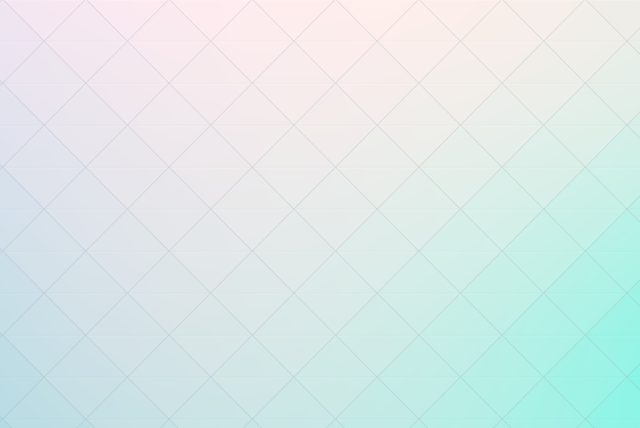
Give the GLSL for this background, as a Shadertoy shader.

```glsl
// A pale pastel gradient from pink and blue to mint, cut into diamond facets.
// Each facet blends the local colour with that of its centre; fine diagonal
// and horizontal creases run along the lattice.

// Smooth colour field; uv runs from the top left (0,0) to the bottom right (1,1).
vec3 pastelField(vec2 uv) {
    vec3 left = mix(vec3(0.95, 0.90, 0.95), vec3(0.71, 0.86, 0.89), uv.y);
    vec3 middle = mix(vec3(1.00, 0.93, 0.93), vec3(0.78, 0.91, 0.90), pow(uv.y, 1.2));
    vec3 right = mix(vec3(0.93, 0.93, 0.91), vec3(0.54, 0.96, 0.90), smoothstep(0.0, 1.0, uv.y));

    // Quadratic blend through the three columns
    float x = uv.x;
    return left * (1.0 - x) * (1.0 - 2.0 * x)
         + middle * 4.0 * x * (1.0 - x)
         + right * x * (2.0 * x - 1.0);
}

// Distance to the nearest whole number
float gridDistance(float v) {
    return abs(fract(v - 0.5) - 0.5);
}

// Antialiased coverage of a thin line
float crease(float dist, float halfWidth) {
    float pixel = 1.0 / iResolution.y;
    float coverage = min(1.0, 2.0 * halfWidth / pixel);
    float radius = max(halfWidth, 0.5 * pixel);
    return coverage * (1.0 - smoothstep(radius - 0.5 * pixel, radius + 0.5 * pixel, dist));
}

void mainImage(out vec4 fragColor, in vec2 fragCoord) {
    // Height units, measured downwards from the top left
    vec2 p = vec2(fragCoord.x, iResolution.y - fragCoord.y) / iResolution.y;
    vec2 canvas = vec2(iResolution.x / iResolution.y, 1.0);

    // Diamond lattice: both diagonal families fall on whole numbers
    vec2 origin = vec2(0.006, -0.002);
    vec2 period = vec2(0.1945, 0.1962);
    vec2 grid = (p - origin) / period;
    vec2 diagonal = vec2(grid.x + grid.y, grid.x - grid.y);
    vec2 cell = floor(diagonal) + 0.5;
    vec2 centre = origin + period * 0.5 * vec2(cell.x + cell.y, cell.x - cell.y);

    // Facet shading
    vec3 color = pastelField(mix(p, centre, 0.45) / canvas);

    // Diagonal creases
    float diagonalDist = min(gridDistance(diagonal.x), gridDistance(diagonal.y)) * 0.138;
    color = mix(color, vec3(0.55, 0.62, 0.66), 0.24 * crease(diagonalDist, 0.001));

    // Horizontal creases: a faint shadow with a highlight just below
    float row = 2.0 * grid.y;
    color -= 0.018 * crease(gridDistance(row) * 0.0981, 0.001);
    color += 0.014 * crease(gridDistance(row - 0.025) * 0.0981, 0.001);

    fragColor = vec4(clamp(color, 0.0, 1.0), 1.0);
}
```
